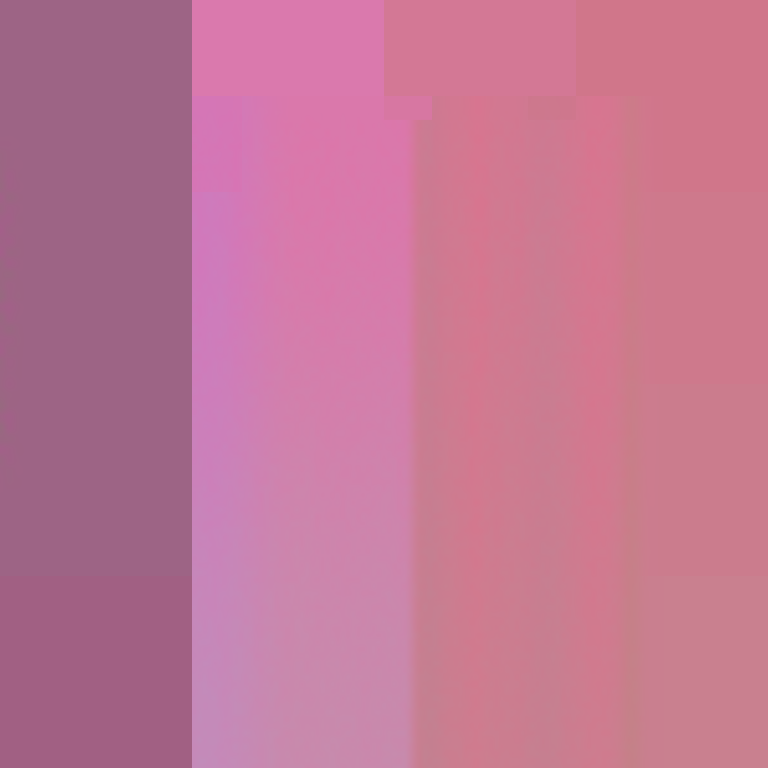
This background is drawn by a Shadertoy shader. Its source:

```glsl
// Soft vertical curtains of pink and rose beside a flat mauve panel.
// Vertical gradients are blended across x, tinted by narrow soft streaks,
// then capped by square tiles and covered with faint stretched grain.

#define PANEL_EDGE 0.25
#define FOLD_EDGE 0.537
#define FOLD_SOFTNESS 0.012
#define TILE_BOTTOM 0.875
#define STREAK_AMOUNT 0.010
#define GRAIN_AMOUNT 0.014

float hash(vec2 p) {
    vec3 q = fract(p.xyx * vec3(0.1031, 0.1030, 0.0973));
    q += dot(q, q.yzx + 33.33);
    return fract((q.x + q.y) * q.z);
}

float valueNoise(vec2 p) {
    vec2 cell = floor(p), f = fract(p);
    f = f * f * (3.0 - 2.0 * f);
    float low = mix(hash(cell), hash(cell + vec2(1, 0)), f.x);
    float high = mix(hash(cell + vec2(0, 1)), hash(cell + vec2(1, 1)), f.x);
    return mix(low, high, f.y);
}

// Antialiased step, one pixel wide
float edge(float at, float v) {
    float px = 1.0 / iResolution.y;
    return smoothstep(at - 0.5 * px, at + 0.5 * px, v);
}

float box(vec2 uv, vec2 lo, vec2 hi) {
    return edge(lo.x, uv.x) * edge(lo.y, uv.y)
         * (1.0 - edge(hi.x, uv.x)) * (1.0 - edge(hi.y, uv.y));
}

float streak(float x, float center, float width) {
    float d = (x - center) / width;
    return exp(-d * d);
}

// Mauve panel with a warmer foot and a mottled outer edge
vec3 mauvePanel(vec2 uv) {
    vec3 color = mix(vec3(0.630, 0.378, 0.512), vec3(0.617, 0.392, 0.520), edge(0.25, uv.y));
    float mottle = (1.0 - smoothstep(0.0, 0.035, uv.x))
                 * smoothstep(0.34, 0.42, uv.y) * (1.0 - smoothstep(0.75, 0.84, uv.y));
    return color + mottle * (valueNoise(uv * 70.0) - 0.5) * vec3(0.05, -0.04, 0.04);
}

// Pink curtain, more violet on its left side and paler toward the floor
vec3 pinkCurtain(vec2 uv) {
    vec3 violet = mix(vec3(0.770, 0.540, 0.725), vec3(0.815, 0.475, 0.735), smoothstep(0.0, 0.75, uv.y));
    vec3 pink = mix(vec3(0.785, 0.538, 0.675), vec3(0.855, 0.470, 0.670), smoothstep(0.0, 0.88, uv.y));
    vec3 color = mix(violet, pink, smoothstep(0.27, 0.39, uv.x));
    float glow = box(uv, vec2(0.25, 0.75), vec2(0.315, 0.875));
    return mix(color, vec3(0.845, 0.455, 0.700), 0.65 * glow);
}

// Rose curtain with alternating dusty and warm folds
vec3 roseCurtain(vec2 uv) {
    vec3 color = mix(vec3(0.795, 0.492, 0.562), vec3(0.825, 0.470, 0.567), smoothstep(0.0, 0.88, uv.y));
    float dusty = streak(uv.x, 0.560, 0.018) + 0.7 * streak(uv.x, 0.708, 0.028);
    float warm = streak(uv.x, 0.622, 0.014) + streak(uv.x, 0.780, 0.026);
    color += dusty * vec3(-0.026, 0.008, 0.004) + warm * vec3(0.018, -0.010, -0.004);
    color += streak(uv.x, 0.824, 0.016) * vec3(-0.026, 0.014, -0.030);

    // Right margin, stepped in quarter-height tiles
    float level = floor(uv.y * 4.0) / 3.0;
    vec3 margin = mix(vec3(0.787, 0.500, 0.560), vec3(0.816, 0.462, 0.543), level);
    return mix(color, margin, smoothstep(0.815, 0.865, uv.x));
}

void mainImage(out vec4 fragColor, in vec2 fragCoord) {
    vec2 uv = fragCoord / iResolution.xy;

    // Curtains joined by a soft fold
    float fold = smoothstep(FOLD_EDGE - FOLD_SOFTNESS, FOLD_EDGE + FOLD_SOFTNESS, uv.x);
    vec3 color = mix(pinkCurtain(uv), roseCurtain(uv), fold);

    // Fine threads and grain fade out in the margin and top tiles
    float textured = (1.0 - smoothstep(0.80, 0.86, uv.x)) * (1.0 - smoothstep(0.82, 0.875, uv.y));
    float thread = valueNoise(vec2(uv.x * 65.0, uv.y * 3.0)) - 0.5;
    float grain = valueNoise(uv * vec2(150.0, 110.0)) - 0.5;
    color += textured * (thread * STREAK_AMOUNT * vec3(1.0, -1.0, -0.3)
                       + grain * GRAIN_AMOUNT * vec3(-0.8, 0.8, 0.4));

    // Tiles along the top
    vec3 pinkTile = vec3(0.853, 0.475, 0.680);
    vec3 roseTile = vec3(0.828, 0.470, 0.585);
    vec3 redTile = vec3(0.816, 0.463, 0.540);
    vec3 tiles = mix(pinkTile, roseTile, edge(0.5, uv.x));
    tiles = mix(tiles, redTile, edge(0.75, uv.x));
    color = mix(color, tiles, edge(TILE_BOTTOM, uv.y));
    color = mix(color, vec3(0.845, 0.465, 0.635), box(uv, vec2(0.5, 0.844), vec2(0.5625, TILE_BOTTOM)));
    color = mix(color, vec3(0.800, 0.465, 0.545), 0.6 * box(uv, vec2(0.6875, 0.844), vec2(0.75, TILE_BOTTOM)));

    color = mix(mauvePanel(uv), color, edge(PANEL_EDGE, uv.x));
    fragColor = vec4(color, 1.0);
}
```
